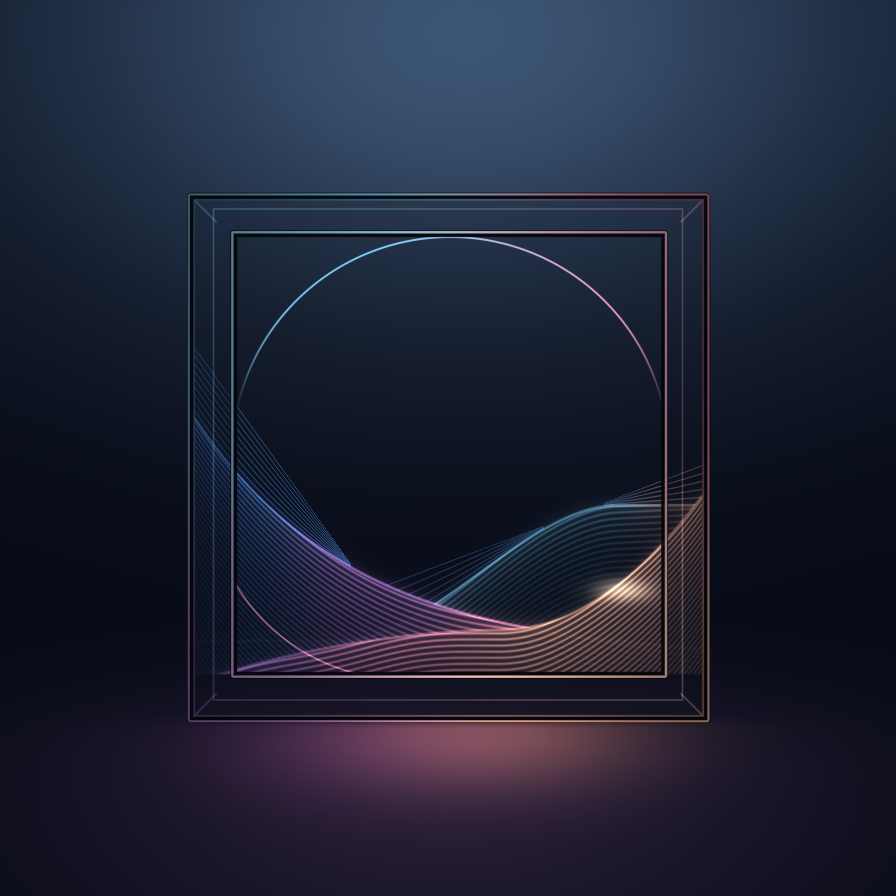
Reproduce this background procedurally as a Shadertoy shader.

```glsl
// A square glass frame standing on a dusky floor, holding a thin ring and
// three striped waves. Soft gaussian glows make the room; distance functions
// draw the frame; height curves and cosine stripes draw the waves.

const vec3 TEAL = vec3(0.36, 0.62, 0.70);
const vec3 BLUE = vec3(0.20, 0.38, 0.60);
const vec3 PURPLE = vec3(0.58, 0.38, 0.66);
const vec3 PINK = vec3(0.80, 0.46, 0.54);
const vec3 PEACH = vec3(0.96, 0.68, 0.53);
const vec3 NIGHT = vec3(0.030, 0.042, 0.090);

float boxDist(vec2 p, vec2 halfSize) {
    vec2 d = abs(p) - halfSize;
    return length(max(d, 0.0)) + min(max(d.x, d.y), 0.0);
}

float segmentDist(vec2 p, vec2 a, vec2 b) {
    vec2 ab = b - a;
    return length(p - a - ab * clamp(dot(p - a, ab) / dot(ab, ab), 0.0, 1.0));
}

// Coverage of a line of the given half width, smoothed over one pixel.
float stroke(float d, float width, float px) {
    return 1.0 - smoothstep(width - 0.5 * px, width + px, abs(d));
}

float glow(vec2 p, vec2 center, vec2 radius) {
    vec2 q = (p - center) / radius;
    return exp(-dot(q, q));
}

float leftCrest(float x) { return 0.265 + 0.266 * exp(-5.55 * (x - 0.219)); }
float backCrest(float x) { return 0.285 + 0.151 * smoothstep(0.38, 0.69, x); }
float frontCrest(float x) {
    float fall = max(0.577 - x, 0.0), rise = max(x - 0.56, 0.0);
    return 0.297 - 0.45 * fall * fall + 3.0 * rise * rise;
}

// Fine threads spread between a lower and an upper curve.
float fan(float y, float low, float high, float count, float px) {
    float gap = max(high - low, 0.0001);
    float t = (y - low) / gap;
    float d = abs(fract(t * count + 0.5) - 0.5) * gap / count;
    return stroke(d, 0.0004, px) * step(0.0, t) * step(t, 1.02) * step(0.004, gap);
}

// Paint a striped body under a crest, with a bright rim on top.
vec3 wave(vec3 under, float depth, float slant, vec3 tint, float fade, float rim, float px) {
    float stripes = 0.5 + 0.5 * cos(6.2832 * (depth / 0.0068 + slant));
    float light = 0.22 + 0.78 * exp(-max(depth, 0.0) / fade);
    vec3 body = NIGHT + tint * light * (0.20 + 0.62 * stripes * stripes);
    vec3 col = mix(under, body, 0.94 * smoothstep(-px, px, depth));
    return col + tint * rim * (stroke(depth, 0.0013, px) + 0.35 * exp(-abs(depth) / 0.006));
}

vec3 room(vec2 p) {
    vec3 col = NIGHT + vec3(0.18, 0.255, 0.315) * glow(p, vec2(0.52, 0.96), vec2(0.46, 0.33));
    col += vec3(0.025, 0.037, 0.050) * smoothstep(0.35, 1.0, p.y);
    float ground = smoothstep(0.33, 0.14, p.y);
    col += vec3(0.115, 0.070, 0.115) * ground * glow(p, vec2(0.5, 0.12), vec2(0.43, 0.22));
    float belowFrame = smoothstep(0.205, 0.185, p.y);
    col += vec3(0.34, 0.20, 0.13) * belowFrame * glow(p, vec2(0.56, 0.185), vec2(0.17, 0.065));
    col += vec3(0.13, 0.05, 0.11) * belowFrame * glow(p, vec2(0.40, 0.18), vec2(0.17, 0.07));
    return col;
}

vec3 waves(vec3 col, vec2 p, float px) {
    float x = p.x;
    float left = leftCrest(x), back = backCrest(x), front = frontCrest(x);
    float warmth = smoothstep(0.66, 0.78, x);

    // Loose threads above the outer crests
    col += BLUE * 0.65 * fan(p.y, left, 0.609 - 1.38 * (x - 0.219), 9.0, px);
    col += mix(BLUE, PEACH, warmth) * 0.4 * fan(p.y, back, 0.43 + 0.38 * (x - 0.651), 5.0, px);

    // Back, left and front bodies
    vec3 backTint = mix(TEAL * 0.62, PEACH * 0.45, warmth);
    col = wave(col, back - p.y, 7.0 * x, backTint, 0.035, 0.7, px);
    vec3 leftTint = mix(BLUE, PURPLE, smoothstep(0.27, 0.40, x));
    leftTint = mix(leftTint, PINK, smoothstep(0.42, 0.58, x));
    col = wave(col, left - p.y, 0.7 * sin(18.0 * x + 9.0 * p.y), leftTint, 0.075, 0.55, px);
    vec3 frontTint = mix(PURPLE * 0.8, PINK, smoothstep(0.28, 0.46, x));
    frontTint = mix(frontTint, PEACH, smoothstep(0.46, 0.62, x));
    col = wave(col, front - p.y, 5.0 * x + 0.4 * sin(30.0 * x), frontTint, 0.085, 0.35, px);
    return col + vec3(0.55, 0.48, 0.38) * glow(p, vec2(0.695, 0.341), vec2(0.030, 0.012));
}

void mainImage(out vec4 fragColor, in vec2 fragCoord) {
    vec2 p = fragCoord / iResolution.xy;
    float px = 1.0 / iResolution.y;
    vec2 outerHalf = vec2(0.2875, 0.2915);
    vec2 q = p - vec2(0.5007, 0.489);
    float outer = boxDist(q, outerHalf);
    float inner = boxDist(p - vec2(0.5013, 0.4928), vec2(0.2405, 0.2465));
    float middle = boxDist(p - vec2(0.5, 0.4928), vec2(0.2617, 0.274));
    vec3 col = room(p);

    // Glass interior, ring and waves
    float inside = smoothstep(px, -px, outer);
    col = mix(col, col * 0.82 + vec3(0.008, 0.010, 0.018), inside);
    vec3 sideTint = mix(TEAL, PINK, smoothstep(0.38, 0.72, p.x));
    float ring = stroke(length(p - vec2(0.5026, 0.492)) - 0.2435, 0.0008, px);
    col += sideTint * ring * smoothstep(0.52, 0.66, p.y) * step(inner, 0.0);
    float waveArea = inside * smoothstep(0.246, 0.249, p.y) * mix(1.0, 0.65, smoothstep(-px, px, inner));
    col = mix(col, waves(col, p, px), waveArea);
    float arc = stroke(length(p - vec2(0.45, 0.46)) - 0.218, 0.0007, px);
    col += PINK * 0.6 * arc * step(inner, 0.0) * step(p.x, 0.43) * step(p.y, 0.36);

    // Frame: dark bars edged by coloured highlights
    vec3 edge = mix(sideTint, mix(PURPLE, PEACH, smoothstep(0.25, 0.65, p.x)), smoothstep(0.6, 0.25, p.y));
    float corner = segmentDist(abs(q), outerHalf, outerHalf - 0.028);
    col += edge * 0.28 * inside * (stroke(middle, 0.0006, px) + stroke(corner, 0.0006, px));
    col = mix(col, NIGHT * 0.35, 0.9 * stroke(outer, 0.0042, px));
    col = mix(col, NIGHT * 0.35, 0.9 * stroke(inner, 0.0036, px));
    float lit = 0.65 + 0.45 * smoothstep(0.30, 0.0, abs(q.x));
    col += edge * lit * (0.85 * stroke(outer - 0.0025, 0.0009, px) + 0.5 * stroke(outer + 0.0035, 0.0007, px));
    col += mix(edge, vec3(0.75), 0.3) * lit * stroke(inner - 0.0015, 0.0011, px);
    fragColor = vec4(clamp(col, 0.0, 1.0), 1.0);
}
```
